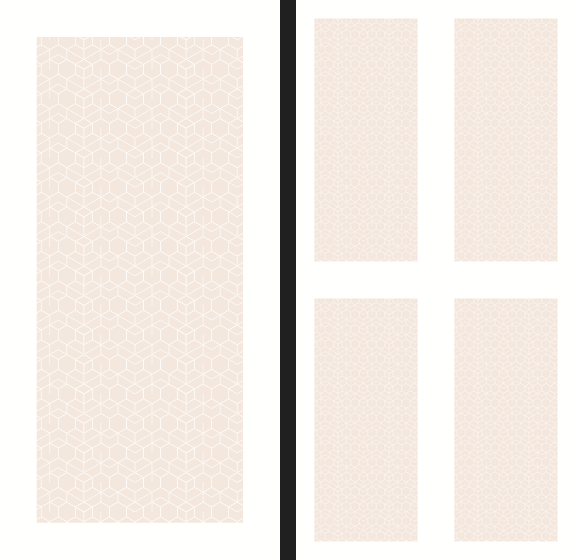
Left, the tile; right, the same tile 2 across and 2 down.
This pattern is drawn by a Shadertoy shader. Its source:

```glsl
const vec3 PAPER = vec3(1.0, 1.0, 0.995);
const vec3 BLUSH = vec3(0.957, 0.906, 0.867);
const vec2 CANVAS = vec2(1.0, 2.0);           // canvas size in canvas widths
const vec2 PANEL_MIN = vec2(0.131, 0.133);
const vec2 PANEL_MAX = vec2(0.868, 1.868);
const vec2 ANCHOR = vec2(0.2995, 1.7526);     // centre of one bold cube
const float EDGE = 0.03513;                   // hexagon side
const float COMB_WIDTH = 0.0024;
const float THIN_WIDTH = 0.0019;
const float BOLD_WIDTH = 0.0029;
const float ROOT3 = 1.7320508;
const int PERIOD = 12;                        // half-hexagon columns per repeat

// Spokes drawn in each column; bit k is the direction 90 + 60 k degrees.
const int SPOKES[12] = int[12](42, 36, 8, 34, 0, 18, 34, 36, 1, 20, 0, 18);

// Offset from the nearest hexagon centre (xy) and that centre (zw).
vec4 hexCell(vec2 p) {
    vec2 cell = vec2(ROOT3, 3.0);
    vec2 even = cell * round(p / cell);
    vec2 odd = cell * (round(p / cell - 0.5) + 0.5);
    vec2 centre = distance(p, even) < distance(p, odd) ? even : odd;
    return vec4(p - centre, centre);
}

float hexBorder(vec2 p) {
    p = abs(p);
    return 0.5 * ROOT3 - max(p.x, dot(p, vec2(0.5, 0.5 * ROOT3)));
}

float spokeDistance(vec2 p, int column) {
    float nearest = 1e3;
    for (int k = 0; k < 6; k++) {
        if ((SPOKES[column] & (1 << k)) == 0) continue;
        float angle = radians(90.0 + 60.0 * float(k));
        vec2 dir = vec2(cos(angle), sin(angle));
        nearest = min(nearest, length(p - dir * clamp(dot(p, dir), 0.0, 1.0)));
    }
    return nearest;
}

float stroke(float dist, float width, float pixel) {
    return clamp((0.5 * width - dist) / pixel + 0.5, 0.0, 1.0);
}

void mainImage(out vec4 fragColor, in vec2 fragCoord) {
    vec2 p = fragCoord / iResolution.xy * CANVAS;
    float pixel = CANVAS.y / iResolution.y;

    // Honeycomb and the spokes inside its cells
    vec4 hex = hexCell((p - ANCHOR) / EDGE);
    int column = int(mod(round(hex.z / (0.5 * ROOT3)), float(PERIOD)));
    float spokeWidth = column == 0 ? BOLD_WIDTH : THIN_WIDTH;
    float comb = stroke(hexBorder(hex.xy) * EDGE, COMB_WIDTH, pixel);
    float spokes = stroke(spokeDistance(hex.xy, column) * EDGE, spokeWidth, pixel);

    // Panel inside a plain margin, which lets opposite edges join
    vec2 inset = min(p - PANEL_MIN, PANEL_MAX - p);
    float panel = clamp(min(inset.x, inset.y) / pixel + 0.5, 0.0, 1.0);

    float ground = panel * (1.0 - max(comb, spokes));
    fragColor = vec4(mix(PAPER, BLUSH, ground), 1.0);
}
```
